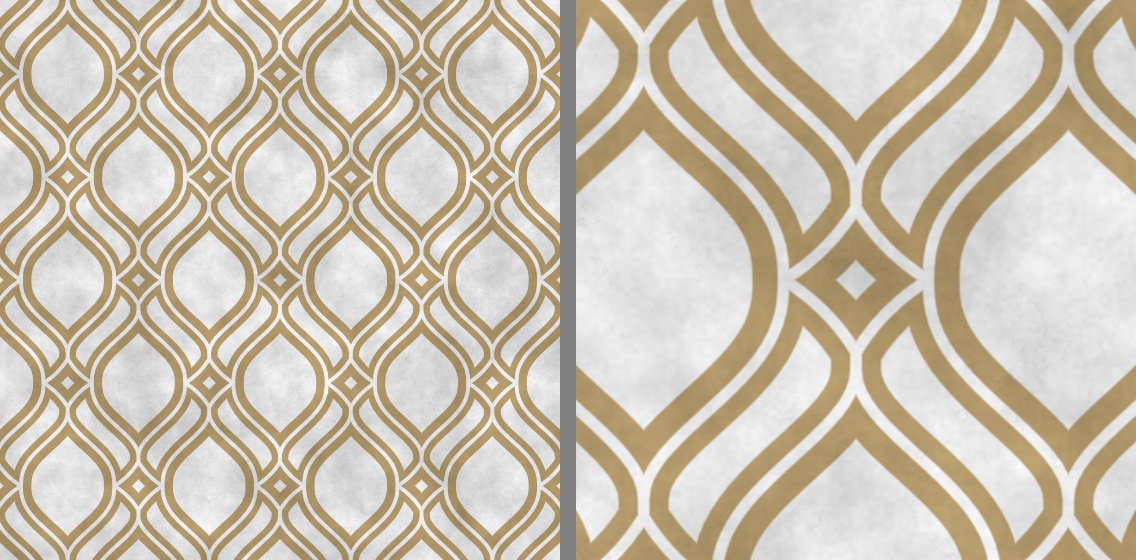
Left: the whole. Right: its middle third, enlarged.
This pattern is drawn by a three.js fragment shader. Its source:

```glsl
// Interlaced ogee trellis: pointed ovals, S-shaped leaves and small concave stars.
// One folded cell yields the distance to a net of pale lines; every compartment
// is banded in gold inside that net, over cloudy, finely scratched plaster.

varying vec2 vUv;

const float PI = 3.14159265;
const vec2 HALF_CELL = vec2(0.1264, 0.1839);  // half of one repeat, across and up
const float OGEE_W = 0.0833;                  // half width of the pointed oval
const float OGEE_H = 0.1302;                  // half height, tails included
const float OGEE_FULLNESS = 1.25;             // above 1 the belly is rounder
const float STAR = HALF_CELL.x - OGEE_W;      // reach of a star point
const float STAR_ARC = 0.1086;                // larger gives straighter star sides
const float LINE = 0.0035;                    // half width of the pale lines
const float BAND = 0.0150;                    // gold band of ovals and stars
const float LEAF_BAND = 0.0114;               // gold band of the leaves
const float EDGE = 0.0010;                    // edge softness
const int STEPS = 20;                         // segments per ogee quarter

const vec3 PLASTER = vec3(0.868, 0.868, 0.868);
const vec3 GOLD = vec3(0.670, 0.573, 0.402);
const float CLOUD_SCALE = 16.0;
const float CLOUD_DEPTH = 0.32;
const float GRAIN_DEPTH = 0.035;
const float VEIN_DEPTH = 0.045;

float hash(vec2 p) {
  return fract(sin(dot(p, vec2(127.1, 311.7))) * 43758.5453);
}

float noise(vec2 p) {
  vec2 i = floor(p);
  vec2 f = fract(p);
  f = f * f * (3.0 - 2.0 * f);
  return mix(mix(hash(i), hash(i + vec2(1.0, 0.0)), f.x),
             mix(hash(i + vec2(0.0, 1.0)), hash(i + vec2(1.0, 1.0)), f.x), f.y);
}

float fbm(vec2 p) {
  float sum = 0.0;
  float total = 0.0;
  float amp = 1.0;
  for (int i = 0; i < 5; i++) {
    sum += amp * noise(p);
    total += amp;
    amp *= 0.68;
    p = mat2(1.6, 1.2, -1.2, 1.6) * p + 7.3;
  }
  return sum / total;
}

float segment(vec2 p, vec2 a, vec2 b) {
  vec2 ab = b - a;
  return length(p - a - ab * clamp(dot(p - a, ab) / dot(ab, ab), 0.0, 1.0));
}

// Point on the S-curve from the belly (t = 0) to the tail (t = 1).
vec2 ogeePoint(float t) {
  float x = 0.5 * OGEE_W * (1.0 + cos(PI * pow(t, OGEE_FULLNESS)));
  return vec2(x, OGEE_H * t);
}

// x: distance to one ogee quarter, its tail and the star side above it.
// y: 1 inside that oval or star, 0 elsewhere.
vec2 quarterNet(vec2 p) {
  float d = segment(p, vec2(0.0, OGEE_H), vec2(0.0, HALF_CELL.y - STAR));
  vec2 a = ogeePoint(0.0);
  for (int i = 1; i <= STEPS; i++) {
    vec2 b = ogeePoint(float(i) / float(STEPS));
    d = min(d, segment(p, a, b));
    a = b;
  }

  // Star side: only the short arc between two star points counts.
  vec2 s = vec2(p.x, HALF_CELL.y - p.y);
  vec2 fromCenter = s - STAR_ARC;
  float radius = length(vec2(STAR_ARC - STAR, STAR_ARC));
  vec2 onArc = STAR_ARC + radius * normalize(fromCenter + 1e-6);
  if (min(onArc.x, onArc.y) >= 0.0 && max(onArc.x, onArc.y) <= STAR) {
    d = min(d, distance(s, onArc));
  }

  bool inOval = p.x < ogeePoint(clamp(p.y / OGEE_H, 0.0, 1.0)).x;
  bool inStar = max(s.x, s.y) < STAR && length(fromCenter) > radius;
  return vec2(d, (inOval || inStar) ? 1.0 : 0.0);
}

// Brightness of the worn surface, around 1.
float wear(vec2 uv) {
  float cloud = fbm(uv * CLOUD_SCALE) - 0.5;
  float grain = noise(uv * 330.0) - 0.5;
  float ridge = abs(fbm(uv * 26.0 + 31.0) - 0.5);
  float vein = (1.0 - smoothstep(0.0, 0.022, ridge)) * noise(uv * 19.0 + 5.0);
  return 1.005 + CLOUD_DEPTH * cloud + GRAIN_DEPTH * grain - VEIN_DEPTH * vein;
}

void main() {
  // Fold to a quarter repeat, which has half-turn symmetry.
  vec2 p = vUv - 0.5 + vec2(HALF_CELL.x, 0.0);
  p = abs(mod(p + HALF_CELL, 2.0 * HALF_CELL) - HALF_CELL);
  vec2 near = quarterNet(p);
  vec2 far = quarterNet(HALF_CELL - p);
  float d = min(near.x, far.x);
  float outer = LINE + mix(LEAF_BAND, BAND, max(near.y, far.y));

  float offLine = smoothstep(LINE - EDGE, LINE + EDGE, d);
  float gold = offLine - smoothstep(outer - EDGE, outer + EDGE, d);
  vec3 color = mix(PLASTER * (1.02 - 0.02 * offLine), GOLD, gold);
  gl_FragColor = vec4(color * wear(vUv), 1.0);
}
```
